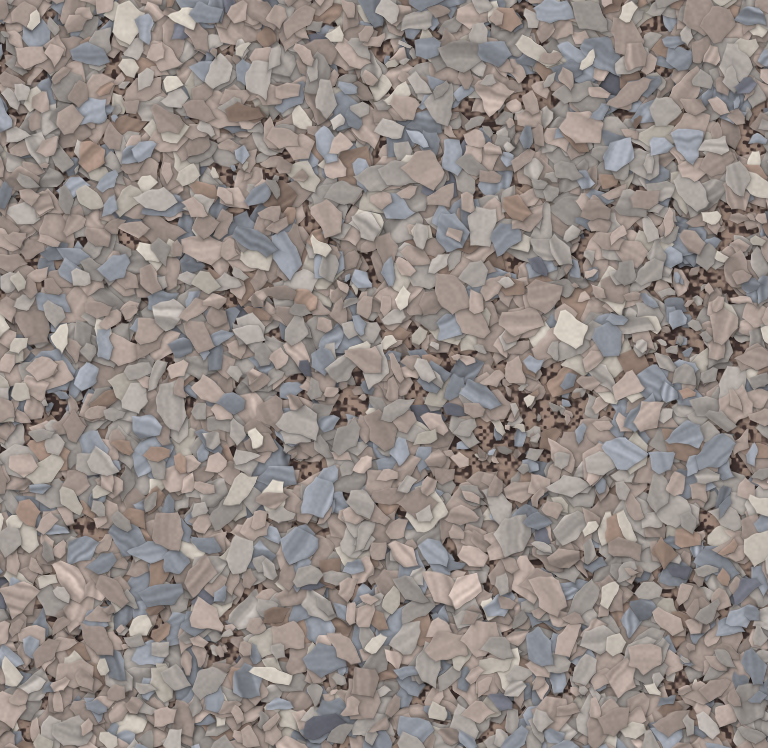
Give the GLSL for this texture, as a Shadertoy shader.

```glsl
// A dense bed of angular mica flakes in tan, grey, slate blue and cream.
// Jittered grids of random polygons are stacked in layers, each flake
// with its own tone, fine parallel banding and a thin contact shadow.

float hash(vec2 p) {
    return fract(sin(dot(p, vec2(127.1, 311.7))) * 43758.5453);
}

float noise(vec2 p) {
    vec2 i = floor(p), f = fract(p);
    f = f * f * (3.0 - 2.0 * f);
    return mix(mix(hash(i), hash(i + vec2(1, 0)), f.x),
               mix(hash(i + vec2(0, 1)), hash(i + vec2(1, 1)), f.x), f.y);
}

// Irregular six-sided polygon: signed distance, negative inside
float flakeDistance(vec2 q, float radius, vec2 id) {
    float d = -1.0;
    for (int k = 0; k < 6; k++) {
        float h = hash(id + float(k) * 3.7 + 11.0);
        float angle = (float(k) + 0.8 * (h - 0.5)) * 1.0472;
        float reach = radius * (0.68 + 0.45 * fract(h * 57.3));
        d = max(d, dot(q, vec2(cos(angle), sin(angle))) - reach);
    }
    return d;
}

vec3 mineralColour(float kind) {
    if (kind < 0.43) return vec3(0.640, 0.582, 0.552);  // tan
    if (kind < 0.70) return vec3(0.625, 0.600, 0.582);  // warm grey
    if (kind < 0.86) return vec3(0.535, 0.550, 0.582);  // slate blue
    if (kind < 0.92) return vec3(0.745, 0.715, 0.675);  // cream
    if (kind < 0.98) return vec3(0.565, 0.485, 0.440);  // brown
    return vec3(0.390, 0.395, 0.430);                   // dark slate
}

// Flake surface: tone plus bands running along its long axis
vec3 flakeColour(vec2 q, vec2 id) {
    float kind = hash(id + 5.1);
    float banding = hash(id + 6.3);
    float strength = 0.06 + 0.34 * banding * banding;
    if (kind > 0.70 && kind < 0.86) strength += 0.10;
    if (kind > 0.86 && kind < 0.92) strength *= 0.35;
    float bands = 0.65 * noise(vec2(q.y * 190.0, q.x * 12.0) + id)
                + 0.35 * noise(vec2(q.y * 80.0, q.x * 7.0) + id + 31.0);
    float tone = 0.91 + 0.25 * hash(id + 7.9);
    return mineralColour(kind) * tone * (1.0 + strength * (bands - 0.5) * 1.5);
}

void mainImage(out vec4 fragColor, in vec2 fragCoord) {
    vec2 uv = fragCoord / iResolution.y;
    float soft = max(0.0010, 0.75 / iResolution.y);

    // Slight warp that chips the straight edges
    vec2 p = uv + 0.005 * (vec2(noise(uv * 75.0), noise(uv * 75.0 + 40.0)) - 0.5);

    // Brown crumbs at the bottom of the gaps
    float crumbs = noise(uv * 210.0) * 0.7 + noise(uv * 100.0) * 0.3;
    vec3 colour = mix(vec3(0.25, 0.20, 0.19), vec3(0.62, 0.53, 0.48),
                      smoothstep(0.30, 0.62, crumbs));

    for (int layer = 0; layer < 8; layer++) {
        float cells = 16.0 + 1.1 * float(layer);
        vec2 shift = vec2(0.37, 0.61) * float(layer);
        vec2 grid = p * cells + shift;
        for (int y = -1; y <= 1; y++)
        for (int x = -1; x <= 1; x++) {
            vec2 cell = floor(grid) + vec2(x, y);
            vec2 id = cell + float(layer) * 57.0;
            vec2 centre = cell + vec2(hash(id + 1.3), hash(id + 2.7));
            vec2 offset = (grid - centre) / cells;
            if (length(offset) * cells > 1.1) continue;

            // Turn and stretch the flake; crumbly patches hold smaller ones
            float turn = 6.2832 * hash(id + 3.9);
            float c = cos(turn), s = sin(turn);
            vec2 q = mat2(c, -s, s, c) * offset;
            float size = hash(id + 4.4);
            float patchy = smoothstep(0.76, 0.88, noise((centre - shift) / cells * 13.0));
            float radius = (0.27 + 0.34 * size * size) * (1.0 - 0.55 * patchy) / cells;
            float slim = 1.0 + 0.75 * hash(id + 8.2);
            float d = flakeDistance(q * vec2(0.88, slim), radius, id) / sqrt(slim);

            // Contact shadow, deeper toward the lower right
            float side = dot(normalize(offset + 1e-5), vec2(0.6, -0.8));
            colour *= 1.0 - (0.27 + 0.15 * side) * exp(-max(d, 0.0) / 0.0022);

            // Surface with a faint bevel
            vec3 face = flakeColour(q, id);
            face *= 1.0 - 0.06 * side * smoothstep(-0.004, 0.0, d);
            colour = mix(colour, face, smoothstep(soft, -soft, d));
        }
    }

    // Fine mineral grain
    colour *= 1.0 + 0.07 * (noise(uv * 260.0) - 0.5);
    fragColor = vec4(colour, 1.0);
}
```
